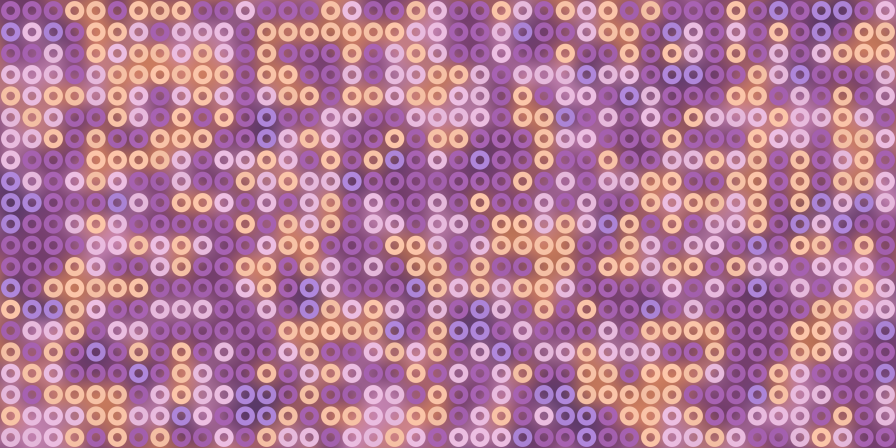
This pattern is drawn by a WebGL 2 fragment shader. Its source:

```glsl
#version 300 es
precision highp float;

uniform vec2 u_resolution;
out vec4 outColor;

const float ROWS = 21.0;          // square cells; 42 columns at 2:1
const float RING_RADIUS = 0.325;  // centre line, in cells
const float RING_HALF_WIDTH = 0.125;
const float EDGE_SOFTNESS = 0.025;
const float GLOW_REACH = 1.5;     // in cells
const float PATCH_SIZE = 2.6;     // in cells
const float SCATTER = 0.6;        // 0 = smooth patches, 1 = pure chance
const float TINT_VARIATION = 0.04;
const float GLOW_VARIATION = 0.22;

// Upper limits of the three lower tones
const float LAVENDER_LIMIT = 0.22;
const float PURPLE_LIMIT = 0.475;
const float PINK_LIMIT = 0.635;

const vec3 LAVENDER = vec3(0.68, 0.52, 0.85);
const vec3 PURPLE = vec3(0.65, 0.38, 0.69);
const vec3 PINK = vec3(0.91, 0.73, 0.87);
const vec3 PEACH = vec3(0.97, 0.76, 0.65);

const vec3 LAVENDER_GLOW = vec3(0.36, 0.23, 0.42);
const vec3 PURPLE_GLOW = vec3(0.47, 0.25, 0.44);
const vec3 PINK_GLOW = vec3(0.72, 0.48, 0.65);
const vec3 PEACH_GLOW = vec3(0.77, 0.47, 0.36);

float hash(vec2 p) {
    vec3 q = fract(vec3(p.xyx) * 0.1031);
    q += dot(q, q.yzx + 33.33);
    return fract((q.x + q.y) * q.z);
}

float valueNoise(vec2 p) {
    vec2 i = floor(p);
    vec2 f = fract(p);
    f = f * f * (3.0 - 2.0 * f);
    float low = mix(hash(i), hash(i + vec2(1.0, 0.0)), f.x);
    float high = mix(hash(i + vec2(0.0, 1.0)), hash(i + vec2(1.0)), f.x);
    return mix(low, high, f.y);
}

// Clustered random level of a cell
float cellLevel(vec2 cell) {
    float cluster = valueNoise((cell + 40.5) / PATCH_SIZE);
    return mix(cluster, hash(cell + 117.0), SCATTER);
}

vec3 pickTone(float level, vec3 lavender, vec3 purple, vec3 pink, vec3 peach) {
    if (level < LAVENDER_LIMIT) return lavender;
    if (level < PURPLE_LIMIT) return purple;
    return level < PINK_LIMIT ? pink : peach;
}

// Blend of the dark tones of the surrounding cells
vec3 glowAt(vec2 p) {
    vec2 home = floor(p);
    vec3 sum = vec3(0.0);
    float total = 0.0;
    for (int y = -1; y <= 1; y++) {
        for (int x = -1; x <= 1; x++) {
            vec2 cell = home + vec2(x, y);
            vec2 offset = (p - cell - 0.5) / GLOW_REACH;
            float falloff = max(1.0 - dot(offset, offset), 0.0);
            float weight = falloff * falloff * falloff;
            vec3 tone = pickTone(cellLevel(cell), LAVENDER_GLOW, PURPLE_GLOW,
                                 PINK_GLOW, PEACH_GLOW);
            float shade = 1.0 + GLOW_VARIATION * (hash(cell + 251.0) - 0.5);
            sum += tone * shade * weight;
            total += weight;
        }
    }
    return sum / total;
}

void main() {
    vec2 p = gl_FragCoord.xy / u_resolution.y * ROWS;
    vec2 cell = floor(p);

    // Soft ground
    vec3 color = glowAt(p);

    // Ring in each cell
    vec3 ringColor = pickTone(cellLevel(cell), LAVENDER, PURPLE, PINK, PEACH);
    ringColor *= 1.0 + TINT_VARIATION * (hash(cell + 73.0) - 0.5);
    float distanceToRing = abs(length(p - cell - 0.5) - RING_RADIUS) - RING_HALF_WIDTH;
    float edge = max(EDGE_SOFTNESS, 0.7 * ROWS / u_resolution.y);
    float ring = 1.0 - smoothstep(-edge, edge, distanceToRing);
    color = mix(color, ringColor, ring);

    outColor = vec4(color, 1.0);
}
```
